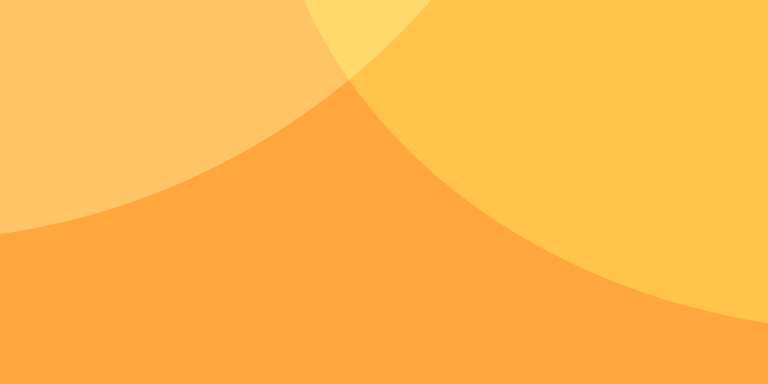
This background is drawn by a WebGL 2 fragment shader. Its source:

```glsl
#version 300 es
precision highp float;
// Flat orange background with two large translucent discs overlapping at the top.

uniform vec2 u_resolution;
out vec4 fragColor;

// Approximate signed distance to an axis-aligned ellipse, negative inside.
float ellipseDistance(vec2 p, vec2 radii) {
    float k = length(p / radii);
    return k * (k - 1.0) / length(p / (radii * radii));
}

// Antialiased coverage of an ellipse, one pixel wide at its edge.
float ellipseMask(vec2 p, vec2 center, vec2 radii) {
    float pixel = 1.0 / u_resolution.y;
    return clamp(0.5 - ellipseDistance(p - center, radii) / pixel, 0.0, 1.0);
}

void main() {
    // Canvas height is one unit.
    vec2 p = gl_FragCoord.xy / u_resolution.y;

    float leftDisc = ellipseMask(p, vec2(-0.26, 2.208), vec2(1.836));
    float rightDisc = ellipseMask(p, vec2(2.302, 1.429), vec2(1.601, 1.294));

    vec3 orange = vec3(1.0, 0.65, 0.24);
    vec3 peach = vec3(1.0, 0.77, 0.40);
    vec3 amber = vec3(1.0, 0.77, 0.285);
    vec3 lemon = vec3(1.0, 0.85, 0.42);

    // Blend the discs, with a paler tone where they cross.
    vec3 color = mix(mix(orange, peach, leftDisc), mix(amber, lemon, leftDisc), rightDisc);
    fragColor = vec4(color, 1.0);
}
```
